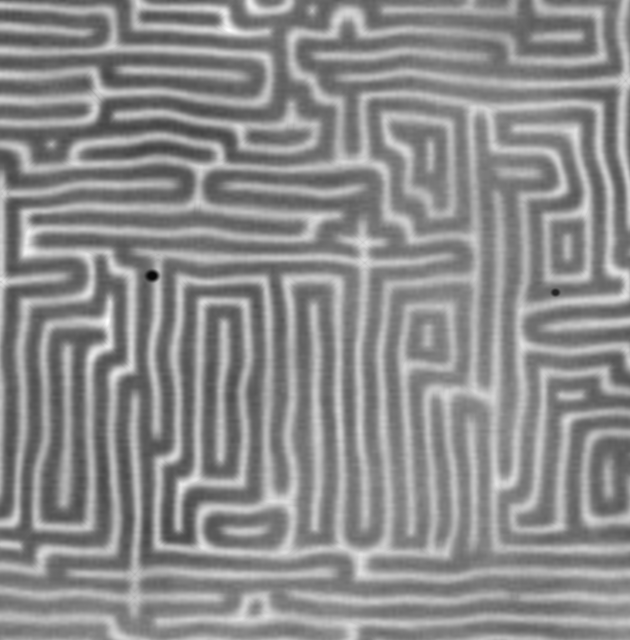
Write a Shadertoy shader that draws this pattern.

```glsl
const float TAU = 6.2831853;
const float STRIPES = 28.5;         // stripe periods per canvas height
const float CELL = 5.0;             // spacing of seed bars, in periods
const float MIN_REACH = 3.0;        // half length of a seed bar
const float REACH_RANGE = 5.0;
const float FLIP_CHANCE = 0.09;     // bars turned against their domain
const float BEND = 0.7;             // rounding of the corners
const float SOFTNESS = 0.13;        // blur radius, in periods
const float WOBBLE = 0.40;
const float RIM = 0.17;             // second harmonic of the profile
const float BASE_GREY = 0.535;
const float STRONG = 0.195;
const float WEAK = 0.115;
const float SHADING = 0.13;
const float GRAIN = 0.045;
const vec3 LARGE_PIT = vec3(0.238, 0.569, 0.0085);  // centre, radius
const vec3 SMALL_PIT = vec3(0.868, 0.543, 0.0055);

vec4 hash4(vec2 p) {
    vec4 q = fract(p.xyxy * vec4(0.1031, 0.1030, 0.0973, 0.1099));
    q += dot(q, q.wzxy + 33.33);
    return fract((q.xxyz + q.yzzw) * q.zywx);
}

float noise(vec2 p) {
    vec2 i = floor(p), f = fract(p);
    f = f * f * (3.0 - 2.0 * f);
    float low = mix(hash4(i).x, hash4(i + vec2(1, 0)).x, f.x);
    float high = mix(hash4(i + vec2(0, 1)).x, hash4(i + vec2(1, 1)).x, f.x);
    return mix(low, high, f.y) - 0.5;
}

vec4 smoothMax(vec4 a, vec4 b) {
    vec4 h = max(BEND - abs(a - b), 0.0) / BEND;
    return max(a, b) + h * h * BEND * 0.25;
}

// Large domains of lying and standing stripes
bool isLying(vec2 uv) {
    bool topBand = uv.y > 0.93;
    bool upperLeft = uv.x < 0.56 && uv.y > 0.55;
    bool lowerRight = uv.y < 0.1 + 1.5 * max(uv.x - 0.72, 0.0);
    return topBand || upperLeft || lowerRight;
}

// Distance to the nearest seed bar at four blur taps. Bright bars sit on
// whole periods, dark ones on half periods, so all fronts join in phase.
vec4 frontDistance(vec2 p) {
    vec4 x = p.x + SOFTNESS * vec4(-1, 1, -1, 1);
    vec4 y = p.y + SOFTNESS * vec4(-1, -1, 1, 1);
    vec4 nearest = vec4(100.0);
    vec2 home = floor(p / CELL);
    for (int j = -2; j <= 2; j++)
    for (int i = -2; i <= 2; i++) {
        vec2 cell = home + vec2(i, j);
        vec4 rnd = hash4(cell + 37.0);
        vec4 kind = hash4(cell + 91.0);
        float dark = 0.5 * step(0.5, rnd.w);
        vec2 centre = floor((cell + rnd.xy) * CELL) + dark;
        float reach = floor(MIN_REACH + REACH_RANGE * rnd.z);
        bool lying = isLying((cell + 0.5) * CELL / STRIPES);
        if (kind.x < FLIP_CHANCE) {
            lying = !lying;
            reach = 1.0;
        }
        vec2 halfSize = lying ? vec2(reach, 0.0) : vec2(0.0, reach);
        vec4 bar = smoothMax(abs(x - centre.x) - halfSize.x,
                             abs(y - centre.y) - halfSize.y);
        nearest = min(nearest, bar + dark);
    }
    return nearest;
}

float pit(vec2 uv, vec3 spot) {
    vec2 d = (uv - spot.xy) * vec2(0.85, 1.0);
    return 1.0 - smoothstep(0.45, 1.5, length(d) / spot.z);
}

void mainImage(out vec4 fragColor, in vec2 fragCoord) {
    vec2 uv = fragCoord / iResolution.y;
    vec2 p = uv * STRIPES;

    // Uneven stripe edges
    vec2 warp = vec2(noise(p * 0.55 + 5.0), noise(p * 0.55 + 63.0));
    warp += 1.6 * vec2(noise(p * 0.17 + 24.0), noise(p * 0.17 + 81.0));
    vec4 fronts = frontDistance(p + WOBBLE * warp);

    // Soft stripe profile, with slightly lifted dark centres
    float wave = dot(cos(TAU * fronts), vec4(0.25)) / cos(TAU * SOFTNESS);
    float profile = wave + RIM * (2.0 * wave * wave - 1.0);

    // Contrast fades right of the centre and along the lower edge
    float fade = exp(-pow((uv.x - 0.72) / 0.2, 2.0));
    fade = max(fade, 0.8 * (1.0 - smoothstep(0.02, 0.16, uv.y)));
    float contrast = mix(STRONG, WEAK, fade) * (1.0 + 0.5 * noise(p * 0.4 + 13.0));

    // Broad shading, scan lines and fine grain
    float shade = SHADING * (noise(uv * 5.0 + 7.0) + 0.5 * noise(uv * 13.0 + 40.0));
    shade += 0.05 * (1.0 - smoothstep(0.0, 0.2, uv.y));
    float grain = noise(uv * vec2(70.0, 190.0)) + 0.7 * noise(uv * vec2(190.0, 90.0) + 50.0);

    float grey = BASE_GREY + contrast * profile + shade + GRAIN * grain;
    grey = mix(grey, 0.03, pit(uv, LARGE_PIT));
    grey = mix(grey, 0.14, pit(uv, SMALL_PIT));
    fragColor = vec4(vec3(clamp(grey, 0.0, 1.0)), 1.0);
}
```
